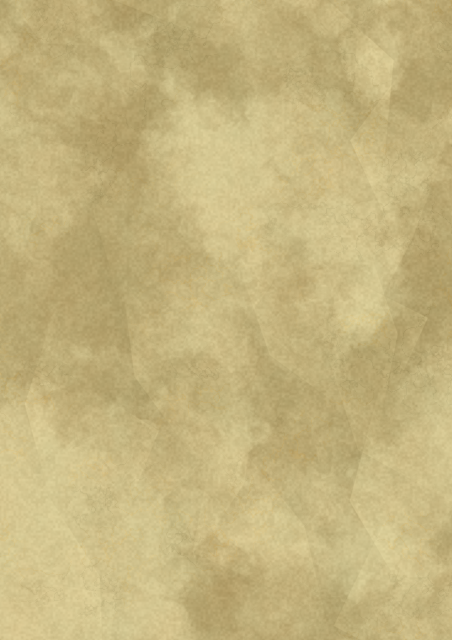
Write a Shadertoy shader that draws this texture.

```glsl
// Aged parchment: mottled tan clouds, faint folded creases, fine veins and grain.

const vec3 DARK_TAN = vec3(0.706, 0.634, 0.424);
const vec3 PALE_STRAW = vec3(0.838, 0.780, 0.568);
const vec3 RUST_TINT = vec3(0.012, -0.018, -0.055);
const vec3 GREY_TINT = vec3(-0.045, -0.040, -0.035);
const vec3 HUE_DRIFT = vec3(0.014, -0.008, -0.012);
const float CLOUD_SCALE = 5.4;      // cloud patches per canvas height
const float CLOUD_WARP = 0.22;
const float CLOUD_LOW = 0.27;       // noise level of the darkest stain
const float CLOUD_HIGH = 0.72;      // noise level of the palest patch
const float VEIN_SCALE = 42.0;
const float VEIN_STRENGTH = 0.75;
const float FIBRE_SCALE = 60.0;
const float FIBRE_STRENGTH = 0.32;
const float GRAIN_SCALE = 260.0;
const float GRAIN_STRENGTH = 0.048;
const int CREASE_COUNT = 26;
const float CREASE_STRENGTH = 0.060;
const float CREASE_FADE = 0.050;    // width of the shading beside a fold
const float HALF_TURN = 3.1415927;

float hash(vec2 p) {
    vec3 q = fract(vec3(p.xyx) * 0.1031);
    q += dot(q, q.yzx + 33.33);
    return fract((q.x + q.y) * q.z);
}

float noise(vec2 p) {
    vec2 cell = floor(p);
    vec2 f = fract(p);
    f = f * f * f * (f * (f * 6.0 - 15.0) + 10.0);
    float low = mix(hash(cell), hash(cell + vec2(1, 0)), f.x);
    float high = mix(hash(cell + vec2(0, 1)), hash(cell + vec2(1, 1)), f.x);
    return mix(low, high, f.y);
}

float fbm(vec2 p, int octaves, float gain) {
    const mat2 turn = mat2(1.6, 1.2, -1.2, 1.6);
    float sum = 0.0, weight = 0.0, amplitude = 1.0;
    for (int i = 0; i < octaves; i++) {
        sum += amplitude * noise(p);
        weight += amplitude;
        amplitude *= gain;
        p = turn * p + 17.3;
    }
    return sum / weight;
}

// Soft stains with ragged edges, 0 = dark, 1 = pale
float clouds(vec2 p) {
    vec2 q = p * CLOUD_SCALE;
    vec2 warp = vec2(fbm(q * 4.0 + 41.0, 4, 0.6), fbm(q * 4.0 + 83.0, 4, 0.6)) - 0.5;
    float level = fbm(q + CLOUD_WARP * 2.0 * warp + 11.0, 7, 0.62);
    return smoothstep(CLOUD_LOW, CLOUD_HIGH, level);
}

// Thin wandering lines where the noise crosses its middle level
float veins(vec2 p) {
    vec2 q = p * VEIN_SCALE;
    float ridge = abs(fbm(q, 4, 0.55) - 0.5);
    float patches = smoothstep(0.3, 0.65, noise(q * 0.3 + 57.0));
    return (1.0 - smoothstep(0.0, 0.05, ridge)) * patches;
}

// Bent folds: one side of each chevron is lit, the other shaded
float creases(vec2 p, float aspect, float pixel) {
    float shade = 0.0;
    for (int i = 0; i < CREASE_COUNT; i++) {
        float id = float(i);
        vec2 center = vec2(hash(vec2(id, 3.0)) * aspect, (id + hash(vec2(id, 7.0))) / float(CREASE_COUNT));
        vec2 q = p - center;
        float steep = (hash(vec2(id, 13.0)) - 0.5) * 1.3;
        float angle = steep + step(0.5, hash(vec2(id, 19.0))) * HALF_TURN;
        float bend = angle + mix(0.1, 1.7, hash(vec2(id, 23.0)));
        float d = max(dot(q, vec2(cos(angle), sin(angle))), dot(q, vec2(cos(bend), sin(bend))));
        float reach = mix(0.09, 0.18, hash(vec2(id, 29.0)));
        float window = exp(-dot(q, q) / (reach * reach));
        float side = smoothstep(-pixel, pixel, d);
        float falloff = exp(-abs(d) / CREASE_FADE);
        float strength = mix(0.3, 1.0, hash(vec2(id, 31.0)));
        shade += strength * window * falloff * mix(0.45, -0.5, side);
    }
    return shade * CREASE_STRENGTH;
}

void mainImage(out vec4 fragColor, in vec2 fragCoord) {
    vec2 p = fragCoord / iResolution.y;
    float aspect = iResolution.x / iResolution.y;
    float pixel = 0.8 / iResolution.y;

    // Paper tone
    float tone = clouds(p);
    tone += FIBRE_STRENGTH * (fbm(p * FIBRE_SCALE, 3, 0.8) - 0.5);
    vec3 color = mix(DARK_TAN, PALE_STRAW, tone);

    // Warm and greenish drift, coarse and fine
    float drift = fbm(p * 11.0 + 71.0, 6, 0.75) - 0.5;
    color += HUE_DRIFT * 2.0 * drift;

    // Veins, alternately rusty and grey
    float rust = smoothstep(0.35, 0.65, noise(p * 14.0 + 29.0));
    color += VEIN_STRENGTH * veins(p) * mix(GREY_TINT, RUST_TINT, rust);

    // Folds and grain
    color += creases(p, aspect, pixel) * vec3(1.0, 1.0, 0.9);
    color += GRAIN_STRENGTH * (noise(p * GRAIN_SCALE) - 0.5);

    fragColor = vec4(clamp(color, 0.0, 1.0), 1.0);
}
```
